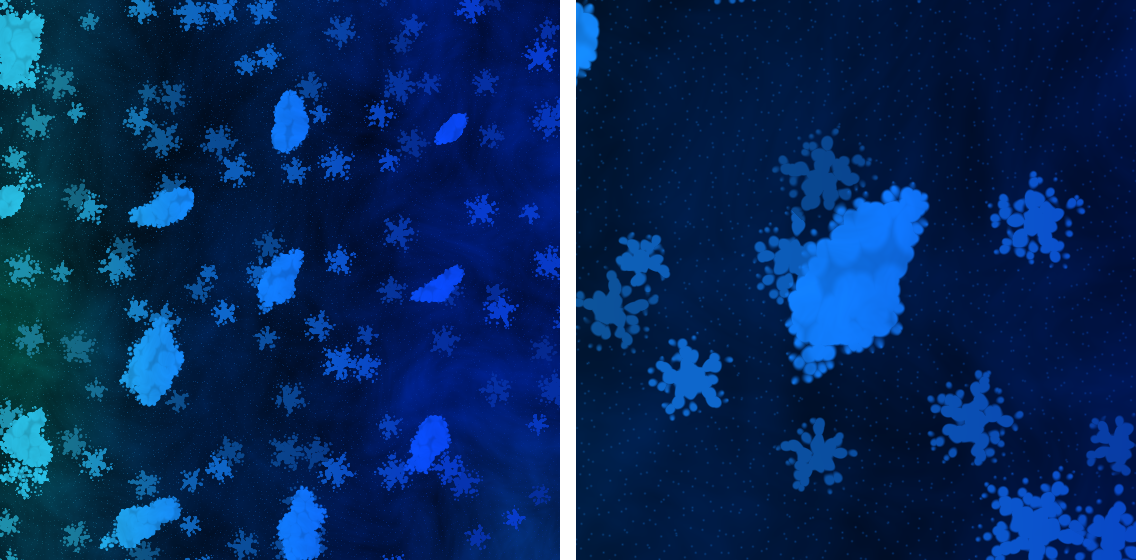
Left, the full canvas; right, a detail of the centre.
Write a Shadertoy shader that draws this texture.

```glsl
// Luminous flakes and speckled sprigs scattered over a dark, cloudy teal-to-blue ground.
// Cellular noise frays the shapes, layered sines make the clouds, and a jittered
// grid and a low-discrepancy sequence place the sprigs and the flakes.

const float TAU = 6.2831853;

vec2 hash2(vec2 p) {
    vec3 q = fract(p.xyx * vec3(0.1031, 0.1030, 0.0973));
    q += dot(q, q.yzx + 33.33);
    return fract((q.xx + q.yz) * q.zy);
}

mat2 rotation(float angle) {
    float c = cos(angle), s = sin(angle);
    return mat2(c, s, -s, c);
}

// Distance to the nearest scattered point, in cells
float cellular(vec2 p) {
    vec2 cell = floor(p), local = fract(p);
    float nearest = 4.0;
    for (int y = -1; y <= 1; y++)
    for (int x = -1; x <= 1; x++) {
        vec2 offset = vec2(x, y);
        vec2 toPoint = offset + hash2(cell + offset) - local;
        nearest = min(nearest, dot(toPoint, toPoint));
    }
    return sqrt(nearest);
}

// Layered, warped sines, roughly -1 to 1
float clouds(vec2 p) {
    float sum = 0.0, weight = 0.5;
    for (int i = 0; i < 6; i++) {
        p = rotation(1.1) * p * 1.65 + 2.7;
        p += 0.7 * sin(p.yx * 0.8 + float(i));
        sum += weight * sin(p.x) * cos(p.y);
        weight *= 0.72;
    }
    return sum;
}

// Three colours blended from left to right
vec3 acrossRamp(vec3 left, vec3 middle, vec3 right, float x) {
    vec3 color = mix(left, middle, smoothstep(0.05, 0.42, x));
    return mix(color, right, smoothstep(0.42, 0.82, x));
}

vec3 ground(vec2 uv) {
    vec3 color = acrossRamp(vec3(0.01, 0.16, 0.23), vec3(0.0, 0.085, 0.22),
                            vec3(0.0, 0.085, 0.37), uv.x);
    // Green glow at the left edge, pale haze at the lower right
    float glow = exp(-dot((uv - vec2(0.0, 0.4)) * vec2(7.0, 4.0),
                          (uv - vec2(0.0, 0.4)) * vec2(7.0, 4.0)));
    float haze = smoothstep(0.35, 0.0, length(uv - vec2(0.95, 0.0)));
    color += glow * vec3(0.0, 0.10, 0.0) + haze * vec3(0.01, 0.06, 0.0);
    float shade = 1.0 + 0.42 * clouds(uv * 4.5) + 0.22 * clouds(uv * 14.0 + 5.0);
    return color * clamp(shade, 0.2, 1.7);
}

// Sprigs: x is coverage, y is brightness
vec2 sprigs(vec2 uv, float gridScale, float grain) {
    vec2 p = uv * gridScale, cell = floor(p);
    float density = 0.03, brightness = 0.75;
    for (int y = -1; y <= 1; y++)
    for (int x = -1; x <= 1; x++) {
        vec2 id = cell + vec2(x, y);
        vec2 jitter = hash2(id + 41.0), traits = hash2(id + 87.0);
        if (traits.x > 0.84) continue;
        vec2 q = p - id - mix(vec2(0.08), vec2(0.92), jitter);
        float reach = mix(0.23, 0.45, traits.y);
        float r = length(q) / reach;
        float angle = atan(q.y, q.x + 0.0001);
        float rays = sin(angle * 5.0 + traits.x * 40.0)
                   + 0.7 * sin(angle * 9.0 + jitter.x * TAU);
        float d = 1.05 * (1.0 - r) + 0.2 * rays * smoothstep(0.0, 0.5, r) * smoothstep(1.3, 0.7, r);
        if (d > density) {
            density = d;
            brightness = mix(0.65, 1.0, jitter.y);
        }
    }
    return vec2(smoothstep(-0.14, 0.14, density - grain), brightness);
}

// Soft-edged ellipse frayed by the roughness
float flake(vec2 q, vec2 halfSize, float roughness) {
    return smoothstep(0.07, -0.07, length(q / halfSize) - 1.0 + roughness);
}

float flakes(vec2 uv, float roughness) {
    float coverage = 0.0;
    for (int i = 0; i < 12; i++) {
        vec2 center = fract(0.5 + float(i) * vec2(0.7549, 0.5698));
        vec2 traits = hash2(vec2(i, 7));
        float size = mix(0.75, 1.2, traits.x) * (1.0 - 0.5 * smoothstep(0.3, 0.6, center.x * center.y));
        vec2 halfSize = size * vec2(0.062, mix(0.026, 0.038, traits.y));
        vec2 q = (uv - center) * rotation(mix(0.4, 1.5, traits.y));
        coverage = max(coverage, flake(q, halfSize, roughness));
    }
    return coverage;
}

void mainImage(out vec4 fragColor, in vec2 fragCoord) {
    vec2 uv = fragCoord / iResolution.xy;
    float grain = cellular(uv * 135.0);
    float lumps = cellular(uv * 22.0 + 9.0);

    vec3 light = acrossRamp(vec3(0.14, 0.65, 0.78), vec3(0.06, 0.44, 0.87),
                            vec3(0.03, 0.25, 0.86), uv.x);
    vec3 color = ground(uv);

    vec2 sprig = sprigs(uv, 11.0, grain);
    color = mix(color, light * sprig.y, sprig.x * 0.92);

    // Flakes fray more strongly toward the left
    float fray = mix(1.8, 1.0, smoothstep(0.0, 0.35, uv.x));
    float roughness = fray * (0.6 * (lumps - 0.45) + 0.28 * (grain - 0.45));
    float creases = 0.14 * smoothstep(0.5, 0.8, cellular(uv * vec2(60.0, 45.0)));
    vec3 flakeColor = light * (1.12 - creases + 0.06 * clouds(uv * 30.0));
    color = mix(color, flakeColor, flakes(uv, roughness));

    fragColor = vec4(clamp(color, 0.0, 1.0), 1.0);
}
```
